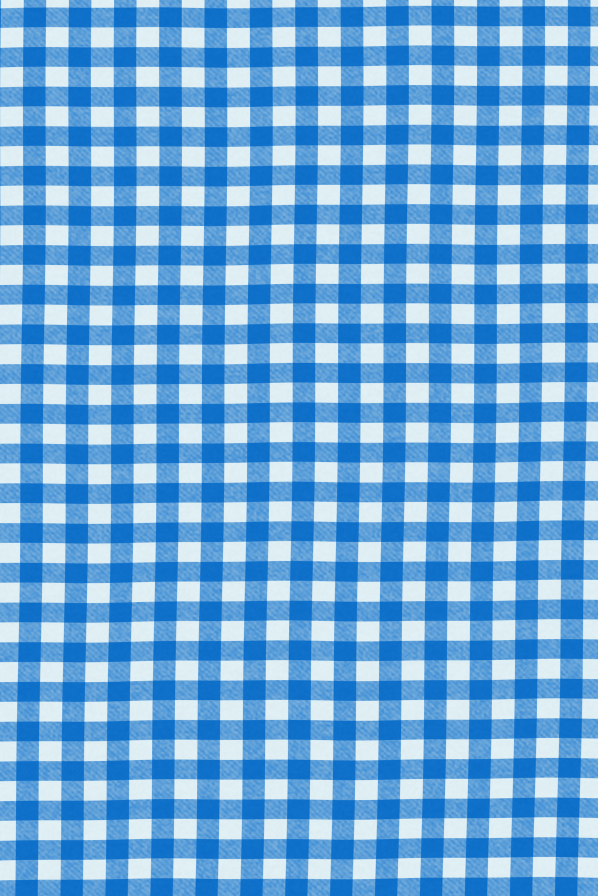
A WebGL 2 fragment shader for this texture:

```glsl
#version 300 es
precision highp float;
// Woven gingham cloth: blue columns and rows cross on a pale ground.
// Two antialiased stripe masks give the ground, half-tone and solid checks;
// layered sines bend the cloth, and twill plus thread noise grain the half-tones.

uniform vec2 u_resolution;
out vec4 fragColor;

const float TAU = 6.2831853;
const vec2 REPEATS = vec2(13.2, 22.62);      // checks across and down
const vec2 FIRST_BAND = vec2(0.776, 0.46);   // centre of the first blue bands
const float HALF_BAND = 0.248;               // half width of a band, in repeats
const float HALF_TONE = 0.63;                // blue share where one band shows
const vec3 PALE = vec3(0.875, 0.935, 0.955);
const vec3 BLUE = vec3(0.06, 0.44, 0.79);

float hash(vec2 cell) {
    vec3 q = fract(vec3(cell.xyx) * 0.1031);
    q += dot(q, q.yzx + 33.33);
    return fract((q.x + q.y) * q.z);
}

// Smoothly blended random values, one per cell
float cellNoise(vec2 p) {
    vec2 cell = floor(p);
    vec2 f = fract(p);
    f = f * f * (3.0 - 2.0 * f);
    float low = mix(hash(cell), hash(cell + vec2(1, 0)), f.x);
    float high = mix(hash(cell + vec2(0, 1)), hash(cell + vec2(1, 1)), f.x);
    return mix(low, high, f.y);
}

// Repeat coordinates of the cloth, with its slant and gentle waves
vec2 drape(vec2 uv) {
    vec2 cloth = uv * REPEATS - FIRST_BAND;
    float lean = uv.y * (0.08 + 0.13 * uv.y);
    cloth.x += lean * (0.95 + 0.35 * uv.x);
    cloth.y += 0.06 * uv.x;
    cloth.x += 0.012 * sin(uv.y * 17.0 + uv.x * 4.0);
    cloth.y += 0.015 * sin(uv.x * 11.0 + uv.y * 5.0) + 0.008 * sin(uv.x * 29.0);
    return cloth;
}

// 1 inside a band centred on every whole number
float stripe(float coord, float halfWidth) {
    float edge = max(fwidth(coord) * 0.7, 0.014);
    float dist = abs(fract(coord + 0.5) - 0.5);
    return 1.0 - smoothstep(halfWidth - edge, halfWidth + edge, dist);
}

// Diagonal ribs, faded out when too fine to resolve
float twill(vec2 cloth, float ribs) {
    float phase = (cloth.x - cloth.y) * ribs;
    return sin(TAU * phase) * (1.0 - smoothstep(0.5, 1.0, fwidth(phase)));
}

void main() {
    vec2 uv = gl_FragCoord.xy / u_resolution;
    uv.y = 1.0 - uv.y;
    vec2 cloth = drape(uv);

    // Crossing bands
    float column = stripe(cloth.x, HALF_BAND);
    float row = stripe(cloth.y, HALF_BAND);
    float both = column * row;
    float single = column + row - 2.0 * both;

    // Thread grain
    float threads = cellNoise(cloth * vec2(19.0, 17.0) + 60.0) - 0.5;
    float slubs = cellNoise(cloth * vec2(3.0, 16.0) + 150.0) - 0.5;
    float grain = 0.04 * twill(cloth, 7.0) + 0.2 * threads + 0.06 * slubs;

    // Dye and final tone
    float dye = both + single * (HALF_TONE + grain);
    vec3 color = mix(PALE, BLUE, dye);
    color += 0.016 * threads + 0.008 * slubs;
    fragColor = vec4(clamp(color, 0.0, 1.0), 1.0);
}
```
